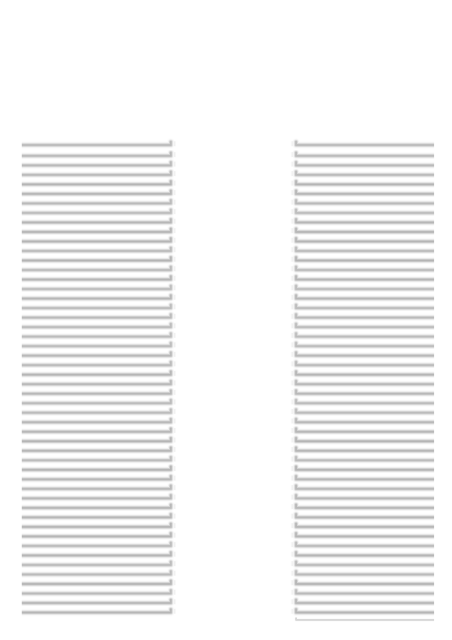
Write a WebGL 2 fragment shader that draws this pattern.

```glsl
#version 300 es
precision highp float;
// Two facing columns of soft grey rules with hooked inner ends and faint dashed margins.
uniform vec2 u_resolution;
out vec4 outColor;

float hash(float n) {
    return fract(sin(n * 12.9898) * 43758.547);
}

float softLine(float distanceToLine, float sigma) {
    float t = distanceToLine / sigma;
    return exp(-0.5 * t * t);
}

void main() {
    // The canvas is 100 units tall; y runs down from the top edge.
    float pixel = 100.0 / u_resolution.y;
    vec2 p = gl_FragCoord.xy * pixel;
    p.y = 100.0 - p.y;

    // Distance outward from the inner end of the nearer column.
    bool isLeft = p.x < 36.45;
    float inward = isLeft ? 26.69 - p.x : p.x - 46.26;
    float columnWidth = isLeft ? 23.30 : 21.58;

    // 49 evenly spaced rows, with one more set slightly apart at the top.
    float pitch = 1.4866;
    float row = clamp(floor((p.y - 24.35) / pitch + 0.65), 0.0, 48.0);
    float rowY = 24.35 + row * pitch;
    if (p.y < 23.36) {
        row = -1.0;
        rowY = 22.66;
    }
    float dy = p.y - rowY;

    // Each rule is a bar with a short hook rising from its inner end.
    float bar = length(vec2(min(inward, 0.0), dy));
    float hook = length(vec2(inward, dy - clamp(dy, -0.5, 0.0)));
    float strength = 0.28 * mix(0.94, 1.06, hash(row + 7.0));
    float shade = strength * softLine(min(bar, hook), 0.204);

    // A pale dash beside every hook.
    float dash = 1.0 - smoothstep(0.28, 0.5, abs(dy + 0.2));
    shade = max(shade, 0.055 * dash * softLine(inward + 0.6, 0.11));

    // Thin closing rule under the right column.
    if (!isLeft) {
        float closing = length(vec2(min(inward, 0.0), p.y - 96.87));
        float stub = length(vec2(inward, p.y - clamp(p.y, 96.6, 96.87)));
        shade = max(shade, 0.20 * softLine(min(closing, stub), 0.10));
    }

    // Crisp outer column edge.
    shade *= 1.0 - smoothstep(-0.5 * pixel, 0.5 * pixel, inward - columnWidth);
    outColor = vec4(vec3(1.0 - shade), 1.0);
}
```
